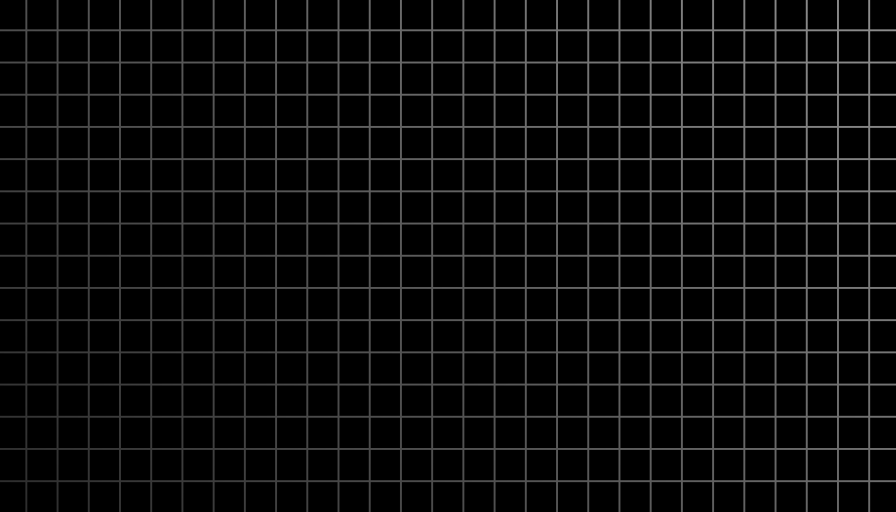
Reproduce this pattern procedurally as a Shadertoy shader.

```glsl
// Thin grey grid on black, about 28.7 cells across and 15.9 down.
// Lines are box-filtered distances to the nearest repeat on each axis;
// a diagonal gradient lifts their grey from lower left to upper right.

const vec2  PITCH      = vec2(0.03484, 0.0629);  // cell size, share of canvas
const vec2  FIRST_LINE = vec2(0.0294, 0.0602);   // first line from lower left
const float LINE_WIDTH = 0.00215;                // share of canvas width
const vec2  FADE_AXIS  = vec2(0.65, 0.35);       // weights sum to one
const float GREY_DIM   = 0.17;
const float GREY_BRIGHT = 0.56;
const vec3  BACKGROUND = vec3(0.0);

// Signed offset to the nearest line on each axis, in canvas shares.
vec2 offsetToLine(vec2 uv) {
    vec2 cell = (uv - FIRST_LINE) / PITCH;
    return (fract(cell + 0.5) - 0.5) * PITCH;
}

// Share of a pixel-wide box covered by a centred line, per axis.
vec2 lineCoverage(vec2 offset, float halfWidth, float pixel) {
    vec2 lo = max(offset - 0.5 * pixel, vec2(-halfWidth));
    vec2 hi = min(offset + 0.5 * pixel, vec2(halfWidth));
    return clamp((hi - lo) / pixel, 0.0, 1.0);
}

void mainImage(out vec4 fragColor, in vec2 fragCoord) {
    vec2 uv = fragCoord / iResolution.xy;
    float pixel = 1.0 / iResolution.x;

    // Measure both axes in canvas widths so all lines are equally thick.
    vec2 toWidths = vec2(1.0, iResolution.y / iResolution.x);
    vec2 offset = offsetToLine(uv) * toWidths;
    vec2 cover = lineCoverage(offset, 0.5 * LINE_WIDTH, pixel);

    // Union of both line sets, tinted by the diagonal fade.
    float grid = 1.0 - (1.0 - cover.x) * (1.0 - cover.y);
    float grey = mix(GREY_DIM, GREY_BRIGHT, dot(uv, FADE_AXIS));
    fragColor = vec4(mix(BACKGROUND, vec3(grey), grid), 1.0);
}
```
